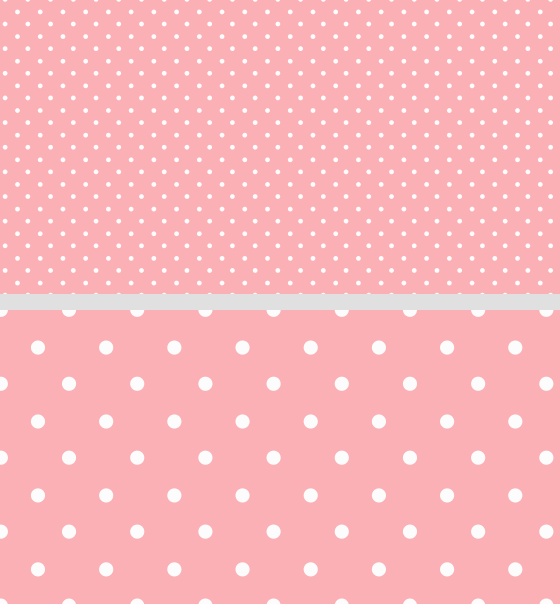
Top: the whole. Bottom: its middle third, enlarged.
Give the GLSL for this pattern, as a Shadertoy shader.

```glsl
// Small white polka dots on a flat pink ground, in alternating rows.
// Two rectangular lattices of discs share one period; the second is shifted
// by slightly more than half a cell. Lengths are in canvas heights.

#define PERIOD      vec2(0.07731, 0.08383)   // spacing of dots in one lattice
#define ORIGIN      vec2(0.0174, -0.0022)    // first dot, from the top left
#define STAGGER     vec2(0.0421, 0.0428)     // shift of the second lattice
#define DOT_RADIUS  0.0080
#define GROUND      vec3(0.98, 0.69, 0.71)
#define DOT_COLOUR  vec3(0.99, 0.99, 0.99)

// Signed distance to the nearest disc of a lattice with a dot at the origin
float dotLattice(vec2 p) {
    vec2 cell = (fract(p / PERIOD + 0.5) - 0.5) * PERIOD;
    return length(cell) - DOT_RADIUS;
}

void mainImage(out vec4 fragColor, in vec2 fragCoord) {
    // Measure from the top left corner
    float pixel = 1.0 / iResolution.y;
    vec2 p = vec2(fragCoord.x, iResolution.y - fragCoord.y) * pixel - ORIGIN;

    // Union of both lattices
    float d = min(dotLattice(p), dotLattice(p - STAGGER));

    // Edge smoothed over about one pixel
    float cover = clamp(0.5 - d / pixel, 0.0, 1.0);
    fragColor = vec4(mix(GROUND, DOT_COLOUR, cover), 1.0);
}
```
